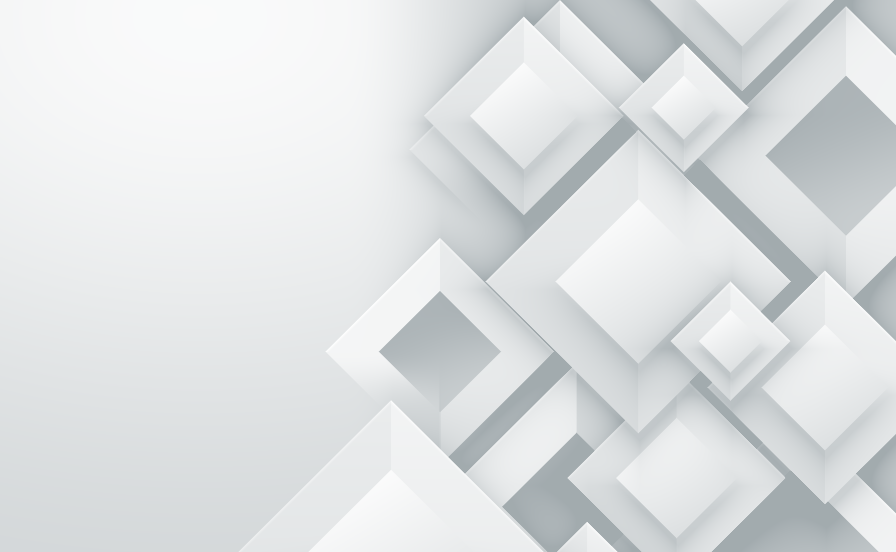
This background is drawn by a Shadertoy shader. Its source:

```glsl
// Pale overlapping paper diamonds, raised and hollow, on a soft grey backdrop.

// Canvas is 100 units high; grey levels are tinted at the end.
const vec2  CANVAS = vec2(161.3, 100.0);
const vec2  GLOW_CENTER = vec2(36.0, 97.0);
const float GLOW_LIGHT = 0.98;
const float GLOW_DARK = 0.835;
const float GLOOM = 0.80;
const float SHADOW_DEPTH = 0.13;
const float SHADOW_SOFTNESS = 2.8;
const vec2  SHADOW_SHIFT = vec2(0.3, -1.4);
const float RIM_LIGHT = 0.035;
const vec3  COOL_TINT = vec3(-0.07, 0.03, 0.07);

// Tiles, back to front: center x, center y, outer radius, inner radius.
const int HOLLOW_COUNT = 5;
const vec4 HOLLOW[HOLLOW_COUNT] = vec4[](
    vec4(100.8, 72.9, 27.1, 16.8),
    vec4(152.3, 71.8, 27.1, 14.5),
    vec4(103.8, 8.2, 26.1, 13.4),
    vec4(142.9, 0.0, 25.4, 15.3),
    vec4(79.2, 36.3, 20.6, 11.0));

// Left facet grey, right facet grey, fade of the lower left.
const vec3 HOLLOW_LOOK[HOLLOW_COUNT] = vec3[](
    vec3(0.90, 0.95, 1.0),
    vec3(0.91, 0.95, 0.0),
    vec3(0.95, 0.87, 0.0),
    vec3(0.88, 0.95, 0.0),
    vec3(0.96, 0.92, 1.0));

const int RAISED_COUNT = 9;
const vec4 RAISED[RAISED_COUNT] = vec4[](
    vec4(133.6, 101.3, 17.9, 9.7),
    vec4(121.8, 13.4, 19.7, 10.9),
    vec4(105.7, -5.0, 10.5, 5.0),
    vec4(94.3, 79.0, 18.0, 9.7),
    vec4(114.9, 49.0, 27.5, 14.9),
    vec4(123.1, 80.5, 11.7, 5.8),
    vec4(148.5, 29.8, 21.2, 11.4),
    vec4(70.4, -4.0, 31.5, 18.9),
    vec4(131.5, 38.2, 10.8, 5.7));

float diamond(vec2 p, float radius) {
    return (abs(p.x) + abs(p.y) - radius) * 0.7071;
}

float cover(float dist, float pixel) {
    return 1.0 - smoothstep(-0.6 * pixel, 0.6 * pixel, dist);
}

float softShadow(vec2 p, float radius, float softness) {
    return exp(-max(diamond(p - SHADOW_SHIFT, radius), 0.0) / softness);
}

// Bright line just inside the upper edges.
float rim(vec2 p, float dist) {
    return RIM_LIGHT * smoothstep(-0.6, 0.0, dist) * step(0.0, p.y);
}

float hollowFace(vec2 p, vec4 tile, vec3 look, float pixel) {
    float side = smoothstep(-0.5 * pixel, 0.5 * pixel, p.x);
    float frame = mix(look.x, look.y, side);
    frame -= 0.04 * smoothstep(0.0, tile.z, -p.y);
    float hole = mix(0.80, 0.70, smoothstep(-tile.w, 0.7 * tile.w, p.y - 0.4 * p.x));
    return mix(frame, hole, cover(diamond(p, tile.w), pixel));
}

float raisedFace(vec2 p, vec4 tile, float pixel) {
    float side = smoothstep(-0.5 * pixel, 0.5 * pixel, p.x);
    float slope = p.y / tile.z;
    float frame = mix(0.895 + 0.03 * slope, 0.925 + 0.03 * slope, side);
    // The raised block shades the lower facets.
    float lower = smoothstep(0.25, -0.35, slope);
    frame -= 0.11 * lower * softShadow(p, tile.w, 0.13 * tile.z);
    float block = 0.93 + 0.055 * clamp((p.y - 0.6 * p.x) / tile.w, -1.0, 1.0);
    return mix(frame, block, cover(diamond(p, tile.w), pixel));
}

void mainImage(out vec4 fragColor, in vec2 fragCoord) {
    vec2 p = fragCoord / iResolution.xy * CANVAS;
    float pixel = CANVAS.y / iResolution.y;

    // Backdrop: light from the upper left, gloom behind the tiles.
    float reach = length((p - GLOW_CENTER) * vec2(0.7, 1.0));
    float grey = mix(GLOW_LIGHT, GLOW_DARK, smoothstep(0.0, 115.0, reach));
    float zone = smoothstep(62.0, 102.0, p.x);
    grey = mix(grey, GLOOM, zone);
    float shadowDepth = SHADOW_DEPTH * smoothstep(62.0, 90.0, p.x);

    for (int i = 0; i < HOLLOW_COUNT; i++) {
        vec4 tile = HOLLOW[i];
        vec3 look = HOLLOW_LOOK[i];
        vec2 q = p - tile.xy;
        float dist = diamond(q, tile.z);
        float fade = look.z * smoothstep(0.0, 0.55 * tile.z, -q.y) * smoothstep(0.3, -0.3, q.x);
        grey -= shadowDepth * (1.0 - fade) * softShadow(q, tile.z, SHADOW_SOFTNESS);
        float face = hollowFace(q, tile, look, pixel) + rim(q, dist);
        grey = mix(grey, face, cover(dist, pixel) * (1.0 - fade));
    }

    for (int i = 0; i < RAISED_COUNT; i++) {
        vec4 tile = RAISED[i];
        vec2 q = p - tile.xy;
        float dist = diamond(q, tile.z);
        grey -= shadowDepth * softShadow(q, tile.z, SHADOW_SOFTNESS);
        grey = mix(grey, raisedFace(q, tile, pixel) + rim(q, dist), cover(dist, pixel));
    }

    grey = clamp(grey, 0.66, 0.99);
    fragColor = vec4(vec3(grey) + (1.0 - grey) * COOL_TINT, 1.0);
}
```
